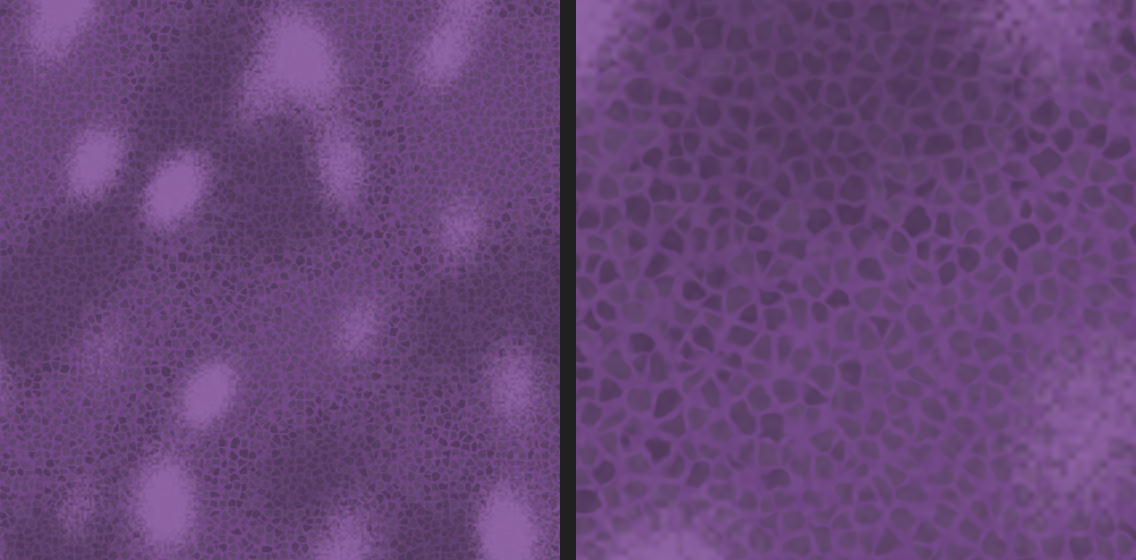
Left: the whole. Right: its middle third, enlarged.
Write a WebGL 2 fragment shader that draws this texture.

```glsl
#version 300 es
precision highp float;
// Purple pebbled hide: tiny round dark cells in a soft broken web, with grainy pale oval spots.

uniform vec2 u_resolution;
out vec4 fragColor;

const float CELLS = 66.0;          // pebbles across the canvas
const float CELL_JITTER = 0.9;
const float CELL_WOBBLE = 0.35;    // bends the web, in cells
const float WEB_BREAKUP = 0.30;    // uneven web thickness
const float SPOTS = 4.0;           // spot grid across the canvas
const float SPOT_JITTER = 0.7;
const vec2 SPOT_RADIUS = vec2(0.050, 0.077);
const float SPOT_TILT = 1.1;       // full range of lean, in radians
const float HALO_SIZE = 1.9;       // halo radius relative to its spot
const float HALO_STRENGTH = 0.20;
const float GRAINS = 210.0;        // fine speckles across the canvas
const float GRAIN_IN_SPOT = 0.32;
const float GRAIN_OVERALL = 0.03;
const float GLOOM_LEVEL = 0.60;
const float GLOOM_SWING = 0.24;

const vec3 DARK_CELL = vec3(0.325, 0.225, 0.370);
const vec3 MID_CELL  = vec3(0.380, 0.272, 0.433);
const vec3 WEB       = vec3(0.445, 0.282, 0.525);
const vec3 PALE      = vec3(0.555, 0.385, 0.640);

vec2 hash2(vec2 p) {
    vec3 q = fract(p.xyx * vec3(0.1031, 0.1030, 0.0973));
    q += dot(q, q.yzx + 33.33);
    return fract((q.xx + q.yz) * q.zy);
}

// Two smooth random values, each from -0.5 to 0.5
vec2 noise2(vec2 p) {
    vec2 i = floor(p), f = fract(p);
    f = f * f * (3.0 - 2.0 * f);
    vec2 low = mix(hash2(i), hash2(i + vec2(1, 0)), f.x);
    vec2 high = mix(hash2(i + vec2(0, 1)), hash2(i + vec2(1, 1)), f.x);
    return mix(low, high, f.y) - 0.5;
}

// x: distance to the nearest centre, y: gap to the second, z: random cell value
vec3 pebbles(vec2 p) {
    vec2 home = floor(p);
    float nearest = 9.0, second = 9.0, id = 0.0;
    for (int y = -2; y <= 2; y++)
    for (int x = -2; x <= 2; x++) {
        vec2 cell = home + vec2(x, y);
        vec2 centre = cell + 0.5 + CELL_JITTER * (hash2(cell + 17.0) - 0.5);
        float d = distance(p, centre);
        if (d < nearest) {
            second = nearest;
            nearest = d;
            id = hash2(cell + 91.0).x;
        } else {
            second = min(second, d);
        }
    }
    return vec3(nearest, second - nearest, id);
}

// Sum of soft, leaning ovals of varied strength, each with a wide halo
float paleSpots(vec2 uv) {
    vec2 home = floor(uv * SPOTS);
    float glow = 0.0;
    for (int y = -2; y <= 2; y++)
    for (int x = -2; x <= 2; x++) {
        vec2 cell = home + vec2(x, y);
        vec2 centre = (cell + 0.5 + SPOT_JITTER * (hash2(cell + 43.0) - 0.5)) / SPOTS;
        vec2 trait = hash2(cell + 7.0);
        float lean = SPOT_TILT * (trait.x - 0.5);
        vec2 d = uv - centre;
        d = mat2(cos(lean), -sin(lean), sin(lean), cos(lean)) * d;
        d /= SPOT_RADIUS * mix(0.85, 1.1, trait.x);
        float r2 = dot(d, d);
        glow += mix(0.15, 1.1, trait.y) * exp(-r2);
        glow += HALO_STRENGTH * exp(-r2 / (HALO_SIZE * HALO_SIZE));
    }
    return glow;
}

// Broad light and dark drift from layered sines
float gloomAt(vec2 uv) {
    float s = sin(uv.x * 7.3 + 2.0 * sin(uv.y * 5.1 + 0.7));
    s += sin(uv.y * 10.7 + 1.6 * sin(uv.x * 6.4 + 2.1) + 1.3);
    s += 0.6 * sin(uv.x * 17.0 - uv.y * 13.0 + 0.4);
    return GLOOM_LEVEL + GLOOM_SWING * s;
}

void main() {
    vec2 uv = gl_FragCoord.xy / u_resolution.y;

    vec2 grain = noise2(uv * GRAINS);
    float spots = paleSpots(uv);
    float gloom = clamp(gloomAt(uv) - 0.8 * spots + 0.1, 0.0, 1.0);

    // Pebbles: gloomy areas hold more dark cells and a fainter web
    vec2 wobble = noise2(uv * CELLS * 1.7 + 31.0);
    vec3 pebble = pebbles(uv * CELLS + CELL_WOBBLE * wobble);
    float body = pebble.y - 0.5 * pebble.x + WEB_BREAKUP * grain.y;
    float web = 1.0 - smoothstep(-0.22, 0.30, body);
    float dark = smoothstep(0.35, 0.85, 0.8 * gloom + 0.55 * (pebble.z - 0.5) + 0.12);
    vec3 color = mix(MID_CELL, DARK_CELL, dark);
    color = mix(color, WEB, web * mix(1.0, 0.45, smoothstep(0.45, 0.95, gloom)));

    // Spots: speckled at the rim, smooth at the heart
    float speckle = GRAIN_IN_SPOT * grain.x * smoothstep(0.1, 0.45, spots);
    float glow = smoothstep(0.12, 0.95, spots + speckle);
    color = mix(color, PALE, glow);
    color += GRAIN_OVERALL * grain.x * (1.0 - 0.6 * glow);

    fragColor = vec4(color, 1.0);
}
```
